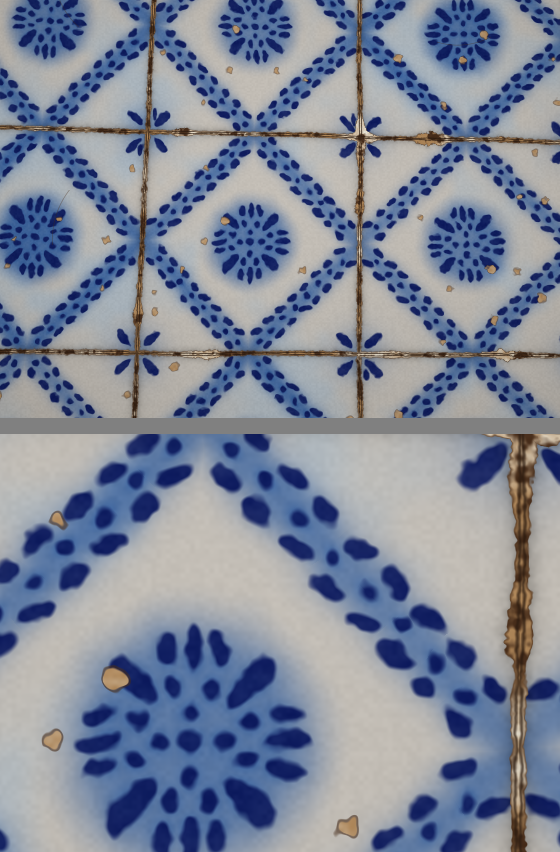
Top: the whole. Bottom: its middle third, enlarged.
This pattern is drawn by a Shadertoy shader. Its source:

```glsl
// Old hand-painted glazed tiles: blue rosettes inside dotted diamond bands,
// with leaves at the corners. A skewed grid is folded by symmetry, marks are
// ellipse distances over a soft blue wash, then worn joints and pits go on top.

const vec2  JOINT      = vec2(0.861, 0.328); // a grid crossing, y down
const float TILE_W     = 0.509;
const float TILE_H     = 0.507;
const float BAND_STEP  = 0.075;  // spacing of marks along a band
const float BAND_SIDE  = 0.038;  // offset of the outer files
const float BAND_GLOW  = 0.050;
const float JOINT_HALF = 0.011;
const float PIT_CHANCE = 0.11;
const vec3 GLAZE  = vec3(0.735, 0.715, 0.685);
const vec3 COOL   = vec3(0.66, 0.70, 0.73);
const vec3 WASH   = vec3(0.23, 0.38, 0.60);
const vec3 COBALT = vec3(0.045, 0.095, 0.35);
const vec3 OCHRE  = vec3(0.65, 0.50, 0.33);
const vec3 UMBER  = vec3(0.27, 0.17, 0.10);
const vec3 LIME   = vec3(0.82, 0.77, 0.69);

float hash(vec2 p) {
    return fract(sin(dot(p, vec2(127.1, 311.7))) * 43758.5453);
}

float noise(vec2 p) {
    vec2 i = floor(p), f = fract(p);
    f = f * f * (3.0 - 2.0 * f);
    return mix(mix(hash(i), hash(i + vec2(1, 0)), f.x),
               mix(hash(i + vec2(0, 1)), hash(i + vec2(1, 1)), f.x), f.y);
}

float fbm(vec2 p) {
    return 0.5 * noise(p) + 0.3 * noise(p * 2.1 + 7.0) + 0.2 * noise(p * 4.3 + 3.0);
}

vec2 wobble(vec2 p) {
    return vec2(noise(p), noise(p + 31.7)) - 0.5;
}

float ellipse(vec2 p, vec2 r) {
    p += 1e-5;
    float k = length(p / r);
    return k * (k - 1.0) / length(p / (r * r));
}

vec2 turn(vec2 p, float a) {
    float c = cos(a), s = sin(a);
    return vec2(c * p.x + s * p.y, c * p.y - s * p.x);
}

// Teardrop pointing along the diagonal, wider at its far end
float petal(vec2 p, float reach, vec2 r) {
    p = turn(p, 0.7854) - vec2(reach, 0.0);
    p.y *= 1.0 - 5.0 * p.x;
    return ellipse(p, r);
}

float rosette(vec2 t) {
    vec2 b = abs(t);
    if (b.y > b.x) b = b.yx;
    float d = petal(b, 0.130, vec2(0.050, 0.021));
    d = min(d, ellipse(b - vec2(0.146, 0.0), vec2(0.036, 0.014)));
    d = min(d, ellipse(b - vec2(0.144, 0.040), vec2(0.026, 0.013)));
    d = min(d, ellipse(b - vec2(0.085, 0.030), vec2(0.017, 0.012)));
    d = min(d, ellipse(b - vec2(0.050, 0.0), vec2(0.015, 0.012)));
    return min(d, length(b) - 0.016);
}

// Two files of strokes with a file of dots between; s is (along, across)
float band(vec2 s, vec2 seed) {
    float i = clamp(floor(s.x / BAND_STEP), -4.0, 3.0);
    float side = s.y < 0.0 ? -1.0 : 1.0;
    float h = hash(seed + vec2(i, side * 3.0));
    vec2 q = s - vec2((i + 0.5) * BAND_STEP + 0.012 * (h - 0.5), side * BAND_SIDE);
    float stroke = ellipse(turn(q, 0.15 + 0.5 * (h - 0.5)), vec2(0.023 + 0.007 * h, 0.0145));
    float j = clamp(round(s.x / BAND_STEP - 0.2), -4.0, 3.0);
    vec2 c = s - vec2((j + 0.2) * BAND_STEP, 0.004 * (h - 0.5));
    return min(stroke, ellipse(c, vec2(0.014, 0.012)));
}

void mainImage(out vec4 fragColor, in vec2 fragCoord) {
    vec2 p = fragCoord / iResolution.y;
    float px = 2.0 / iResolution.y;

    // Grid seen slightly askew
    vec2 d = vec2(p.x, 1.0 - p.y) - JOINT;
    float rise = d.y - (0.026 - 0.038 * d.y) * d.x;
    vec2 uv = vec2(d.x / (TILE_W + 0.046 * d.y), rise / (TILE_H + 0.025 * rise));
    uv += 0.010 * wobble(p * 7.0);
    vec2 tile = floor(uv), t = uv - tile - 0.5;
    float age = hash(tile + 4.0);

    // Painted marks, mirrored about the tile axes
    vec2 s = t + 0.014 * wobble(uv * 19.0);
    vec2 a = abs(s), corner = 0.5 - a;
    vec2 quad = tile * 5.0 + sign(t);
    vec2 run = vec2(a.x - a.y, a.x + a.y - 0.5) * 0.7071;
    vec2 heart = s - 0.02 * (vec2(age, hash(tile + 9.0)) - 0.5);
    float ink = min(rosette(turn(heart, 0.16 * (age - 0.5))), band(run, quad));
    ink = min(ink, petal(corner, 0.088, vec2(0.046, 0.019)));
    if (hash(quad) > 0.6) ink = min(ink, ellipse(corner - vec2(0.030, 0.085), vec2(0.012, 0.028)));

    // Glaze, blue wash and cobalt
    float cloud = fbm(uv * 3.0);
    vec3 col = mix(GLAZE, COOL, smoothstep(0.35, 0.75, cloud + 0.3 * (age - 0.5)));
    float glow = exp(-run.y * run.y / (BAND_GLOW * BAND_GLOW));
    glow = max(glow, smoothstep(0.25, 0.12, length(heart)));
    glow = max(glow, 0.7 * exp(-dot(corner, corner) / 0.012));
    glow *= 0.66 + 0.2 * age + 0.3 * (cloud - 0.4);
    col = mix(col, WASH, clamp(glow + 0.25 * exp(-max(ink, 0.0) / 0.012) * glow, 0.0, 1.0));
    float soft = max(0.005, px);
    float cover = smoothstep(soft, -soft, ink + 0.008 * (noise(uv * 70.0) - 0.5));
    col = mix(col, COBALT, cover * (0.86 + 0.14 * noise(uv * 40.0)));

    // One faint curved scratch on some tiles
    vec2 sc = turn(t - 0.3 * (vec2(age, hash(tile + 2.0)) - 0.5), 6.0 * age);
    float scratch = smoothstep(px, 0.0, abs(sc.y - 1.5 * sc.x * sc.x)) * step(abs(sc.x), 0.13);
    col = mix(col, UMBER, 0.3 * scratch * step(0.35, age));

    // Pits where the glaze has flaked
    vec2 g = uv * 9.0, cell = floor(g);
    float h = hash(cell + 17.0);
    vec2 place = 0.3 + 0.4 * vec2(hash(cell + 5.0), hash(cell + 8.0));
    float pit = length(g - cell - place + 0.14 * wobble(g * 7.0)) / 9.0 - mix(0.007, 0.018, hash(cell + 1.0));
    float flaked = step(h, PIT_CHANCE);
    col = mix(col, UMBER, 0.6 * flaked * smoothstep(px, -px, pit - 0.004));
    col = mix(col, mix(OCHRE, LIME, 0.4 * noise(uv * 90.0)), flaked * smoothstep(px, -px, pit));

    // Ragged joints with chips, dark cracks and pale mortar
    vec2 edge = 0.5 - abs(t);
    float gap = min(edge.x, edge.y);
    float rough = fbm(uv * 38.0);
    float chip = smoothstep(0.70, 0.92, noise(uv * 6.0 + 2.0));
    float joint = gap - JOINT_HALF - 0.014 * (rough - 0.5) - 0.028 * chip * rough;
    col *= 1.0 - 0.22 * exp(-max(joint, 0.0) / 0.012);
    vec3 mortar = mix(OCHRE, LIME, smoothstep(0.5, 0.8, noise(uv * 4.0 + 11.0)) * rough * 1.5);
    mortar = mix(mortar, UMBER, smoothstep(0.45, 0.7, fbm(uv * 27.0 + 5.0)));
    mortar = mix(mortar, UMBER * 0.6, 0.7 * smoothstep(0.005, 0.0, abs(gap - 0.008 * rough)));
    mortar = mix(mortar, UMBER, 0.7 * smoothstep(-0.006, 0.0, joint));
    col = mix(col, mortar, smoothstep(px, -px, joint));

    // Uneven light and fine grain
    vec2 v = fragCoord / iResolution.xy - 0.5;
    col *= 1.04 - 0.28 * dot(v, v) + 0.05 * v.y;
    col += 0.03 * (noise(p * 260.0) - 0.5);
    fragColor = vec4(clamp(col, 0.0, 1.0), 1.0);
}
```
